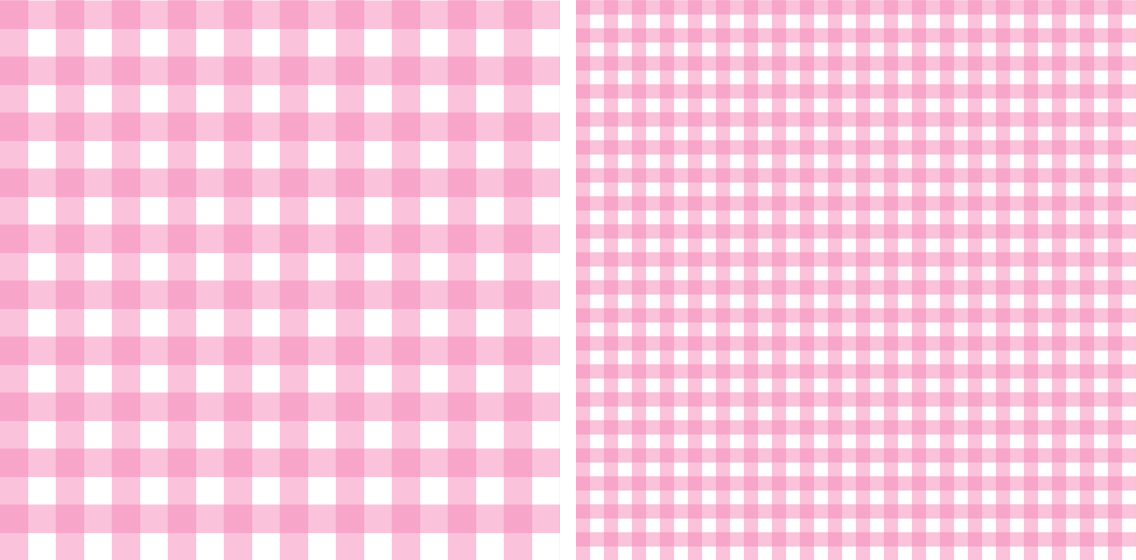
Left: one tile. Right: repeated 2 by 2.
This pattern is drawn by a WebGL 2 fragment shader. Its source:

```glsl
#version 300 es
precision highp float;
// Pink gingham: translucent vertical and horizontal bands crossing on white.

#define REPEATS 10.0
#define BAND_WIDTH vec2(0.507, 0.510)   // share of one repeat
#define BAND_CENTER vec2(0.250, 0.736)  // position inside one repeat
#define WHITE vec3(1.0, 1.0, 1.0)
#define PALE_PINK vec3(0.98, 0.76, 0.86)
#define DEEP_PINK vec3(0.97, 0.65, 0.79)

uniform vec2 u_resolution;
out vec4 fragColor;

// Coverage of the vertical (x) and horizontal (y) bands, wrapping every repeat.
vec2 bandCoverage(vec2 cell, vec2 pixel) {
    vec2 fromCenter = abs(fract(cell - BAND_CENTER + 0.5) - 0.5);
    vec2 edge = fromCenter - 0.5 * BAND_WIDTH;
    return clamp(0.5 - edge / pixel, 0.0, 1.0);
}

void main() {
    vec2 cell = REPEATS * gl_FragCoord.xy / u_resolution;
    vec2 band = bandCoverage(cell, REPEATS / u_resolution);

    // One band gives pale pink, a crossing gives deep pink.
    vec3 betweenRows = mix(WHITE, PALE_PINK, band.x);
    vec3 insideRows = mix(PALE_PINK, DEEP_PINK, band.x);
    fragColor = vec4(mix(betweenRows, insideRows, band.y), 1.0);
}
```
